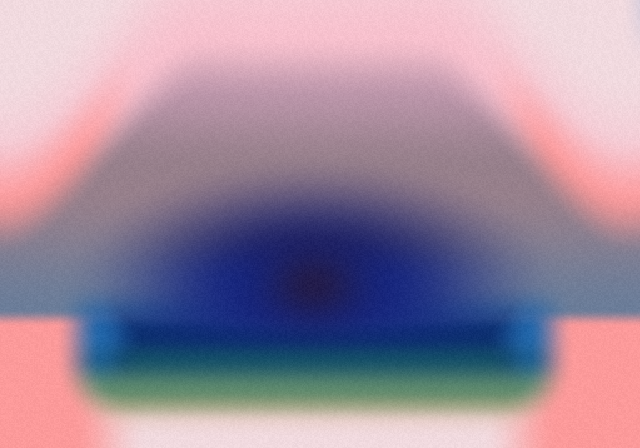
Reproduce this background procedurally as a Shadertoy shader.

```glsl
// A blurred colour field: a dusty mauve dome with salmon shoulders over pale
// pink, a deep blue core, and a soft tray running from navy to green.
// Each part is a smooth mask from a height curve, ellipse or rounded box.

const float CENTER_X   = 0.492;
const float DOME_TOP   = 0.85;
const float DOME_FOOT  = 0.50;
const float DOME_BLUR  = 0.075;
const float FLOOR_Y    = 0.288;
const vec2  CORE_POS   = vec2(0.490, 0.365);
const vec2  CORE_SIZE  = vec2(0.250, 0.186);
const vec2  HEART_SIZE = vec2(0.072, 0.080);
const float TRAY_HALF  = 0.528;   // in canvas heights
const float TRAY_BASE  = 0.070;
const float TRAY_ROUND = 0.120;
const float TRAY_BLUR  = 0.052;
const float GRAIN_ROWS = 358.0;
const float GRAIN      = 0.035;

const vec3 PALE   = vec3(0.945, 0.855, 0.875);
const vec3 PINK   = vec3(0.970, 0.755, 0.805);
const vec3 SALMON = vec3(0.990, 0.590, 0.590);
const vec3 LILAC  = vec3(0.810, 0.790, 0.860);
const vec3 MAUVE  = vec3(0.740, 0.590, 0.670);
const vec3 TAUPE  = vec3(0.590, 0.500, 0.545);
const vec3 SLATE  = vec3(0.420, 0.490, 0.600);
const vec3 ROYAL  = vec3(0.085, 0.150, 0.500);
const vec3 INDIGO = vec3(0.110, 0.130, 0.410);
const vec3 HEART  = vec3(0.135, 0.105, 0.280);
const vec3 AZURE  = vec3(0.130, 0.400, 0.660);
const vec3 NAVY   = vec3(0.045, 0.190, 0.430);
const vec3 TEAL   = vec3(0.080, 0.310, 0.410);
const vec3 GREEN  = vec3(0.370, 0.540, 0.430);
const vec3 OLIVE  = vec3(0.570, 0.610, 0.460);
const vec3 SAND   = vec3(0.860, 0.740, 0.660);

// Smooth ramp from 0 at a to 1 at b; a may be above b.
float ramp(float a, float b, float x) {
    float t = clamp((x - a) / (b - a), 0.0, 1.0);
    return t * t * (3.0 - 2.0 * t);
}

float hash(vec2 p) {
    return fract(sin(dot(p, vec2(12.9898, 78.233))) * 43758.5453);
}

float roundedBox(vec2 p, vec2 halfSize, float radius) {
    vec2 q = abs(p) - halfSize + radius;
    return length(max(q, 0.0)) + min(max(q.x, q.y), 0.0) - radius;
}

// Pale ground, blushing toward the dome outline.
vec3 skyColor(vec2 uv, float side, float above) {
    vec3 col = mix(PALE, PINK, ramp(0.34, 0.04, above) * ramp(0.24, 0.32, uv.y));
    float shoulder = ramp(0.26, 0.38, side);
    col = mix(col, SALMON, 0.95 * shoulder * ramp(0.20, 0.02, above));
    return mix(col, LILAC, ramp(0.97, 1.02, uv.x) * ramp(0.85, 1.0, uv.y));
}

vec3 domeColor(float y) {
    vec3 col = mix(MAUVE, TAUPE, ramp(0.82, 0.62, y));
    return mix(col, SLATE, ramp(0.58, 0.30, y));
}

vec3 trayColor(float y, float edge) {
    vec3 col = mix(NAVY, AZURE, max(edge, 0.7 * ramp(0.25, 0.33, y)));
    col = mix(col, TEAL, ramp(0.25, 0.19, y) * (1.0 - 0.6 * edge));
    col = mix(col, GREEN, ramp(0.205, 0.125, y));
    col = mix(col, OLIVE, ramp(0.135, 0.085, y));
    return mix(col, SAND, ramp(0.095, 0.050, y));
}

void mainImage(out vec4 fragColor, in vec2 fragCoord) {
    vec2 uv = fragCoord / iResolution.xy;
    float aspect = iResolution.x / iResolution.y;
    float side = abs(uv.x - CENTER_X);

    // Ground and dome, cut off by a soft floor line.
    float outline = mix(DOME_TOP, DOME_FOOT, ramp(0.17, 0.49, side));
    float above = uv.y - outline;
    float dome = ramp(DOME_BLUR, -DOME_BLUR, above)
               * ramp(FLOOR_Y - 0.018, FLOOR_Y + 0.022, uv.y);
    vec3 col = mix(skyColor(uv, side, above), domeColor(uv.y), dome);

    // Tray with blurred rounded ends, melting upward into the dome.
    float trayTop = 0.50;
    vec2 trayPos = vec2(side * aspect, uv.y - 0.5 * (trayTop + TRAY_BASE));
    vec2 trayHalf = vec2(TRAY_HALF, 0.5 * (trayTop - TRAY_BASE));
    float trayDist = roundedBox(trayPos, trayHalf, TRAY_ROUND);
    float tray = ramp(TRAY_BLUR, -TRAY_BLUR, trayDist) * ramp(0.37, 0.265, uv.y);
    float edge = ramp(0.38, 0.48, side * aspect);
    col = mix(col, trayColor(uv.y, edge), tray);

    // Blue core and its dark heart.
    vec2 fromCore = uv - CORE_POS;
    float core = ramp(1.6, 0.4, length(fromCore / CORE_SIZE)) * ramp(0.20, 0.30, uv.y);
    col = mix(col, mix(ROYAL, INDIGO, ramp(0.0, 0.12, fromCore.y)), core);
    vec2 h = fromCore / HEART_SIZE;
    col = mix(col, HEART, 0.95 * exp(-dot(h, h)));

    // Fine film grain.
    vec2 cell = floor(uv * vec2(aspect, 1.0) * GRAIN_ROWS);
    col += GRAIN * (hash(cell) - 0.5);
    fragColor = vec4(clamp(col, 0.0, 1.0), 1.0);
}
```
